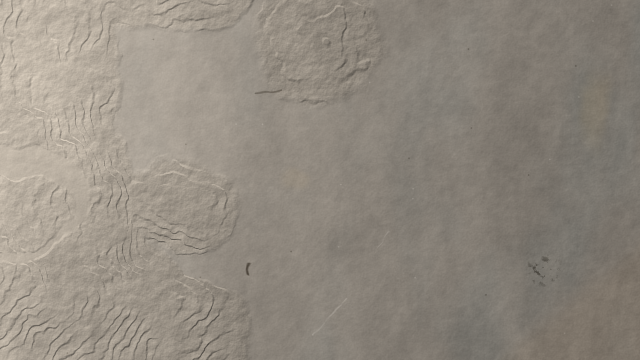
Give the GLSL for this texture, as a WebGL 1 fragment shader.

```glsl
precision highp float;
uniform vec2 u_resolution;

vec2 hash2(vec2 p) {
  p = vec2(dot(p, vec2(127.1, 311.7)), dot(p, vec2(269.5, 183.3)));
  return fract(sin(p) * 43758.545);
}

float gradientNoise(vec2 p) {
  vec2 i = floor(p), f = fract(p);
  vec2 s = f * f * f * (f * (f * 6.0 - 15.0) + 10.0);
  float a = dot(hash2(i) * 2.0 - 1.0, f);
  float b = dot(hash2(i + vec2(1, 0)) * 2.0 - 1.0, f - vec2(1, 0));
  float c = dot(hash2(i + vec2(0, 1)) * 2.0 - 1.0, f - vec2(0, 1));
  float d = dot(hash2(i + 1.0) * 2.0 - 1.0, f - 1.0);
  return mix(mix(a, b, s.x), mix(c, d, s.x), s.y);
}

float fbm(vec2 p) {
  float sum = 0.0, amp = 0.6;
  for (int i = 0; i < 4; i++) {
    sum += amp * gradientNoise(p);
    p = mat2(1.6, 1.2, -1.2, 1.6) * p + 3.7;
    amp *= 0.5;
  }
  return sum;
}

// Broad bends plus ragged small-scale displacement
vec2 warp(vec2 p) {
  vec2 broad = vec2(fbm(p * 5.0), fbm(p * 5.0 + 17.3));
  vec2 ragged = vec2(fbm(p * 24.0 + 3.1), fbm(p * 24.0 + 31.7));
  return p + 0.08 * broad + 0.012 * ragged;
}

float ellipse(vec2 p, vec2 center, vec2 radii) {
  return length((p - center) / radii);
}

// Positive inside the flaked layers, negative on the smooth plate
float flakeDepth(vec2 w) {
  float side = 0.33 + 0.35 * smoothstep(0.42, 0.12, w.y) - w.x;
  float top = w.y - 0.92 - 0.25 * smoothstep(0.6, 0.9, w.x);
  float depth = max(side, top);
  depth = max(depth, 0.11 * (1.0 - ellipse(w, vec2(0.89, 0.89), vec2(0.18, 0.18))));
  depth = max(depth, 0.13 * (1.0 - ellipse(w, vec2(0.51, 0.42), vec2(0.15, 0.13))));
  return depth + 0.1 * smoothstep(2.0, 1.0, ellipse(w, vec2(0, 0.44), vec2(0.235, 0.17)));
}

// Smooth ring around the oval hollow at the left edge
float ovalBand(vec2 w) {
  float outer = ellipse(w, vec2(0, 0.44), vec2(0.235, 0.17));
  float inner = ellipse(w, vec2(0, 0.41), vec2(0.195, 0.115));
  return smoothstep(1.03, 0.98, outer) * smoothstep(0.98, 1.04, inner);
}

float height(vec2 p) {
  vec2 w = warp(p);
  float depth = flakeDepth(w), band = ovalBand(w);
  float rough = smoothstep(-0.008, 0.012, depth);
  // Flakes rise in a sharp step, then sink slowly to the next one
  float t = (depth - 0.8 * max(0.36 - w.y, 0.0)) * 27.0 + fbm(p * 8.0) * 2.2;
  float flake = floor(t) + smoothstep(0.75, 1.0, fract(t)) - t;
  float broken = smoothstep(-0.25, 0.2, gradientNoise(p * 8.0 + 9.0)) * (1.0 - band);
  float relief = rough * (0.0016 + 0.0023 * flake * broken) - band * 0.0014;
  return relief + fbm(p * 26.0) * mix(0.0011, 0.0036, rough * (1.0 - 0.75 * band));
}

float stroke(vec2 p, vec2 a, vec2 b, float width) {
  vec2 pa = p - a, ba = b - a;
  float along = clamp(dot(pa, ba) / dot(ba, ba), 0.0, 1.0);
  return smoothstep(width, 0.0, length(pa - ba * along));
}

void main() {
  vec2 p = gl_FragCoord.xy / u_resolution.y;
  vec2 w = warp(p);
  float across = gl_FragCoord.x / u_resolution.x;
  float rough = smoothstep(-0.01, 0.02, flakeDepth(w));
  float band = ovalBand(w);

  // Light falling off from the upper left
  float light = 0.425 + 0.345 * exp(-1.95 * max(across + 0.24 * (0.5 - p.y), 0.0));
  light += 0.085 * fbm(p * vec2(5.0, 2.5)) + 0.06 * fbm(p * vec2(14.0, 8.0) + 5.0);
  light += 0.035 * fbm(p * vec2(45.0, 35.0) + 2.0) + 0.02 * band - 0.012 * rough;

  // Relief shading
  vec2 e = vec2(0.002, 0);
  float h = height(p);
  vec2 slope = vec2(height(p + e.xy) - h, height(p + e.yx) - h) / e.x;
  light += clamp(dot(slope, vec2(0.6, -0.8)) * 0.46, -0.22, 0.1);

  // Mineral tints: warm flakes, cool clouds, ochre stain
  vec3 color = light * mix(vec3(1, 0.948, 0.88), vec3(1, 0.945, 0.87), rough);
  float cool = smoothstep(-0.1, 0.3, fbm(p * vec2(4.0, 2.0) + 21.0));
  color += cool * (1.0 - rough) * (0.4 + across) * vec3(-0.011, -0.001, 0.004);
  float ochre = smoothstep(1.2, 0.4, ellipse(w, vec2(1.66, 0.68), vec2(0.05, 0.13)));
  ochre += 0.6 * smoothstep(1.2, 0.5, ellipse(w, vec2(0.82, 0.51), vec2(0.05, 0.04)));
  color += ochre * vec3(0.035, 0.022, 0.0);

  // Brown wedge with a faint soft ridge in the lower right
  float wedge = dot(mix(p, w, 0.5) - vec2(1.38, 0), vec2(0.64, -0.77));
  color += smoothstep(-0.03, 0.05, wedge) * vec3(0.012, 0.002, -0.008);
  color += 0.02 * smoothstep(0.015, 0.0, abs(wedge)) * smoothstep(-0.2, 0.2, fbm(p * 9.0));

  // Scratches, cracks and scattered specks
  vec2 q = p + 0.012 * vec2(gradientNoise(p * 30.0), gradientNoise(p * 30.0 + 8.0));
  float scratch = stroke(q, vec2(0.87, 0.07), vec2(0.96, 0.17), 0.005);
  scratch += stroke(q, vec2(1.045, 0.3), vec2(1.08, 0.36), 0.004);
  color += 0.09 * scratch * smoothstep(-0.3, 0.2, gradientNoise(p * 40.0));
  float crack = stroke(q, vec2(0.71, 0.742), vec2(0.78, 0.747), 0.005);
  crack += 1.7 * stroke(q, vec2(0.688, 0.235), vec2(0.694, 0.268), 0.006);
  color -= 0.15 * crack;
  float cluster = smoothstep(1.2, 0.2, ellipse(p, vec2(1.51, 0.25), vec2(0.055, 0.05)));
  color -= 0.2 * cluster * smoothstep(0.05, 0.25, fbm(p * 55.0));
  vec2 cell = floor(p * 24.0), seed = hash2(cell);
  float speck = length(fract(p * 24.0) - 0.2 - 0.6 * seed);
  float chosen = step(0.97, hash2(cell + 40.0).x);
  color += chosen * smoothstep(0.1, 0.0, speck) * (seed.x > 0.5 ? 0.08 : -0.12);

  gl_FragColor = vec4(color + 0.024 * gradientNoise(p * 170.0), 1.0);
}
```
